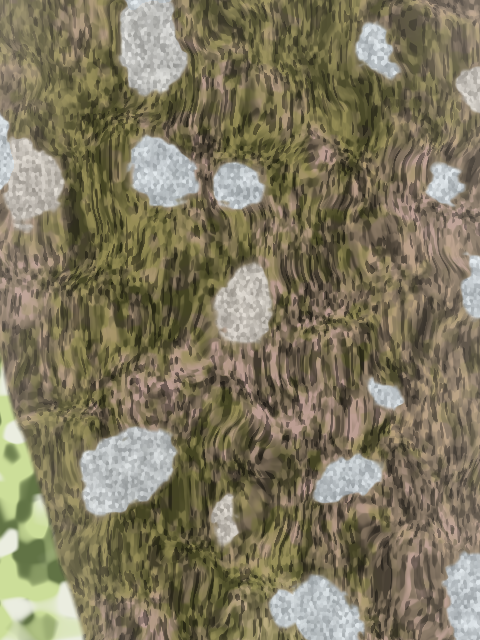
Write a WebGL 2 fragment shader that draws this texture.

```glsl
#version 300 es
precision highp float;
// Mossy tree bark with pale round lichens and a blurred leafy gap at lower left.
// Blended cellular noise makes the fibres and blotches, layered sines the moss,
// and a jittered grid of warped ellipses scatters the lichens.
uniform vec2 u_resolution;
out vec4 fragColor;

float hash(vec2 p) {
    vec3 q = fract(p.xyx * 0.1031);
    q += dot(q, q.yzx + 33.33);
    return fract((q.x + q.y) * q.z);
}

vec2 hash2(vec2 p) {
    return vec2(hash(p + 17.3), hash(p + 71.9));
}

// Cellular noise: random cell values blended by distance to each cell point.
float softCells(vec2 p, float sharpness) {
    vec2 cell = floor(p);
    float total = 0.0, weight = 0.0001;
    for (int j = -1; j <= 1; j++)
    for (int i = -1; i <= 1; i++) {
        vec2 id = cell + vec2(i, j);
        vec2 d = id + 0.15 + 0.7 * hash2(id) - p;
        float w = exp(-sharpness * dot(d, d));
        total += w * hash(id + 5.7);
        weight += w;
    }
    return total / weight;
}

// Smooth large patches, roughly -1 to 1.
float layeredSines(vec2 p) {
    float sum = 0.0, amp = 0.55;
    for (int i = 0; i < 5; i++) {
        p = mat2(0.8, 0.6, -0.6, 0.8) * p * 1.6 + 1.7;
        p += 0.6 * sin(p.yx * 0.9);
        sum += amp * sin(p.x) * cos(p.y);
        amp *= 0.65;
    }
    return sum;
}

// x: signed distance to the nearest lichen, y: its random tint.
vec2 lichens(vec2 p, float cellSize, float share) {
    vec2 cell = floor(p / cellSize), nearest = vec2(1.0, 0.0);
    for (int j = -1; j <= 1; j++)
    for (int i = -1; i <= 1; i++) {
        vec2 id = cell + vec2(i, j);
        if (hash(id + 40.0) > share) continue;
        vec2 d = p - (id + 0.2 + 0.6 * hash2(id + 3.0)) * cellSize;
        float size = hash(id + 23.0);
        float radius = cellSize * mix(0.1, 0.46, size);
        float lean = 2.4 * (hash(id + 11.0) - 0.5);
        d = mat2(cos(lean), sin(lean), -sin(lean), cos(lean)) * d;
        float stretch = mix(1.0, 1.3, hash(id + 31.0));
        float dist = length(d * vec2(stretch, 1.0 / stretch)) - radius;
        if (dist < nearest.x) nearest = vec2(dist, hash(id + 57.0));
    }
    return nearest;
}

vec3 barkColor(vec2 p, vec2 warp) {
    float fibre = softCells(p * vec2(125.0, 62.0) + warp * 5.0, 9.0);
    float strand = softCells(p * vec2(62.0, 27.0) + warp * 4.0, 8.0);
    float blotch = softCells(p * vec2(19.0, 14.0) + warp * 2.0, 5.0);
    float crack = softCells(p * vec2(170.0, 48.0) + warp * 6.0 + 31.0, 10.0);
    float patches = layeredSines(p * 3.2 + warp);
    float tone = 0.36 * fibre + 0.32 * strand + 0.32 * blotch + 0.07 * patches;

    vec3 c = mix(vec3(0.24, 0.21, 0.17), vec3(0.47, 0.41, 0.34), smoothstep(0.25, 0.53, tone));
    vec3 pale = mix(vec3(0.66, 0.57, 0.44), vec3(0.68, 0.57, 0.53), smoothstep(-0.3, 0.4, patches));
    c = mix(c, pale, smoothstep(0.5, 0.76, tone));

    // Moss gathers in the middle and yellows towards the foot.
    float middle = 1.0 - smoothstep(0.15, 0.6, abs(p.x - 0.4));
    float speck = softCells(p * vec2(48.0, 40.0) + 80.0, 7.0);
    float moss = smoothstep(0.1, 0.75, 0.45 * middle - 0.45 * patches + 0.6 * (speck - 0.35));
    float foot = (1.0 - smoothstep(0.02, 0.22, p.y)) * smoothstep(0.25, 0.0, abs(p.x - 0.6));
    vec3 mossTone = mix(vec3(0.25, 0.26, 0.11), vec3(0.49, 0.48, 0.25), smoothstep(0.25, 0.7, tone));
    c = mix(c, mossTone, 0.72 * moss);
    c = mix(c, vec3(0.55, 0.55, 0.33) * (0.6 + 0.75 * tone), 0.6 * foot);
    return c * mix(0.62, 1.08, smoothstep(0.12, 0.42, crack));
}

vec3 lichenColor(vec2 p, float tint) {
    float grain = softCells(p * vec2(150.0, 120.0) + 9.0, 10.0);
    float cloud = softCells(p * 38.0 + 4.0, 5.0);
    vec3 base = mix(vec3(0.74, 0.77, 0.79), vec3(0.75, 0.73, 0.70), smoothstep(0.65, 0.9, tint));
    return base + 0.24 * (grain - 0.48) + 0.12 * (cloud - 0.5);
}

vec3 leafColor(vec2 p) {
    float glow = softCells(p * vec2(17.0, 22.0), 6.0);
    float leaf = softCells(p * vec2(30.0, 24.0) + 12.0, 6.0);
    vec3 c = mix(vec3(0.38, 0.45, 0.27), vec3(0.80, 0.87, 0.60), smoothstep(0.2, 0.6, leaf));
    return mix(c, vec3(0.92, 0.93, 0.88), smoothstep(0.5, 0.85, glow));
}

void main() {
    vec2 p = gl_FragCoord.xy / u_resolution.x;
    vec2 warp = vec2(softCells(p * 9.0, 5.0), softCells(p * 9.0 + 50.0, 5.0)) - 0.5;
    vec3 color = barkColor(p, warp);

    // Light wraps round both sides of the trunk and hazes its top.
    float side = smoothstep(0.22, 0.0, p.x - max(0.0, 0.17 - 0.3 * p.y)) + smoothstep(0.72, 1.05, p.x);
    float haze = 0.26 * side + 0.14 * smoothstep(0.95, 1.4, p.y);
    color = mix(color, vec3(0.80, 0.74, 0.69), haze);

    // Lichens with ragged rims and a thin tan halo.
    vec2 ragged = vec2(softCells(p * 45.0, 6.0), softCells(p * 45.0 + 20.0, 6.0)) - 0.5;
    vec2 spot = lichens(p + 0.05 * warp + 0.018 * ragged, 0.215, 0.58);
    float halo = smoothstep(0.016, 0.0, spot.x);
    color = mix(color, vec3(0.60, 0.54, 0.45), 0.5 * halo);
    float cover = 1.0 - smoothstep(-0.006, 0.004, spot.x);
    color = mix(color, lichenColor(p, spot.y) + 0.12 * haze, 0.94 * cover);

    // Leafy gap beyond the slanting trunk edge.
    float edge = p.x - (0.175 - 0.3 * p.y) + 0.012 * warp.x;
    color = mix(leafColor(p), color, smoothstep(-0.008, 0.008, edge));
    fragColor = vec4(clamp(color, 0.0, 1.0), 1.0);
}
```
